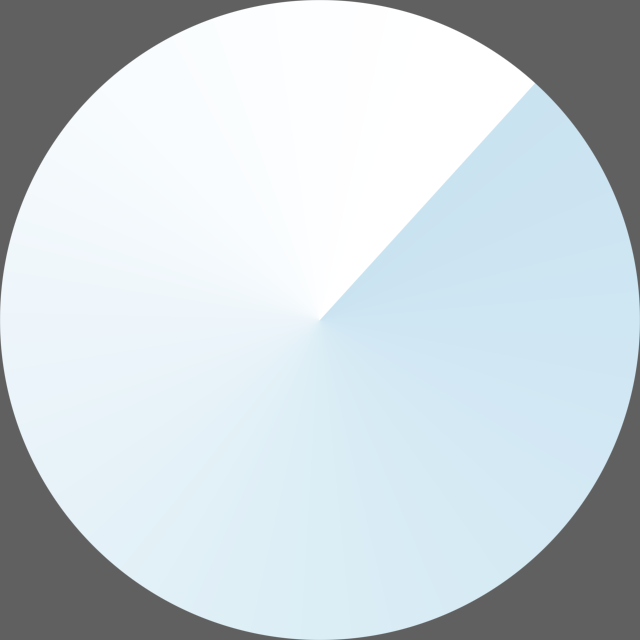
This background is drawn by a WebGL 1 fragment shader. Its source:

```glsl
precision highp float;
// A pale conic sweep fills a disc on a flat grey ground.
// The angle clockwise from a slanted seam runs through soft blue stops to white;
// the seam and the rim are smoothed by their distance.

#define SEAM_ANGLE 0.8334
#define DISC_RADIUS 0.5
#define GROUND vec3(0.378)
#define SEAM_BLUE vec3(0.792, 0.890, 0.944)
#define RIGHT_BLUE vec3(0.812, 0.902, 0.953)
#define LOWER_BLUE vec3(0.860, 0.931, 0.962)
#define LEFT_BLUE vec3(0.931, 0.962, 0.982)
#define UPPER_LEFT vec3(0.970, 0.986, 0.995)
#define TOP_WHITE vec3(0.992, 0.996, 1.0)

uniform vec2 u_resolution;

const float TAU = 6.28319;

float ramp(float from, float to, float x) {
    return clamp((x - from) / (to - from), 0.0, 1.0);
}

// Colour at a fraction of a clockwise turn from the seam.
vec3 sweepColor(float turn) {
    vec3 color = mix(SEAM_BLUE, RIGHT_BLUE, ramp(0.0, 0.133, turn));
    color = mix(color, LOWER_BLUE, ramp(0.133, 0.383, turn));
    color = mix(color, LEFT_BLUE, ramp(0.383, 0.633, turn));
    color = mix(color, UPPER_LEFT, ramp(0.633, 0.758, turn));
    color = mix(color, TOP_WHITE, ramp(0.758, 0.883, turn));
    return mix(color, vec3(1.0), ramp(0.883, 0.95, turn));
}

void main() {
    float size = min(u_resolution.x, u_resolution.y);
    float pixel = 1.0 / size;
    vec2 p = (gl_FragCoord.xy - 0.5 * u_resolution) / size;

    // Turn the plane so that the seam lies along the positive x axis.
    float c = cos(SEAM_ANGLE);
    float s = sin(SEAM_ANGLE);
    vec2 q = vec2(c * p.x + s * p.y, c * p.y - s * p.x);

    // Conic sweep, with the hard seam softened over about one pixel.
    float turn = fract(-atan(q.y, q.x + 0.00001) / TAU);
    vec3 color = sweepColor(turn);
    if (q.x > 0.0 && abs(q.y) < 0.75 * pixel) {
        float side = smoothstep(-0.75 * pixel, 0.75 * pixel, q.y);
        color = mix(SEAM_BLUE, vec3(1.0), side);
    }

    // Disc over the ground.
    float rim = length(p) - DISC_RADIUS;
    float cover = 1.0 - smoothstep(-0.75 * pixel, 0.75 * pixel, rim);
    gl_FragColor = vec4(mix(GROUND, color, cover), 1.0);
}
```
